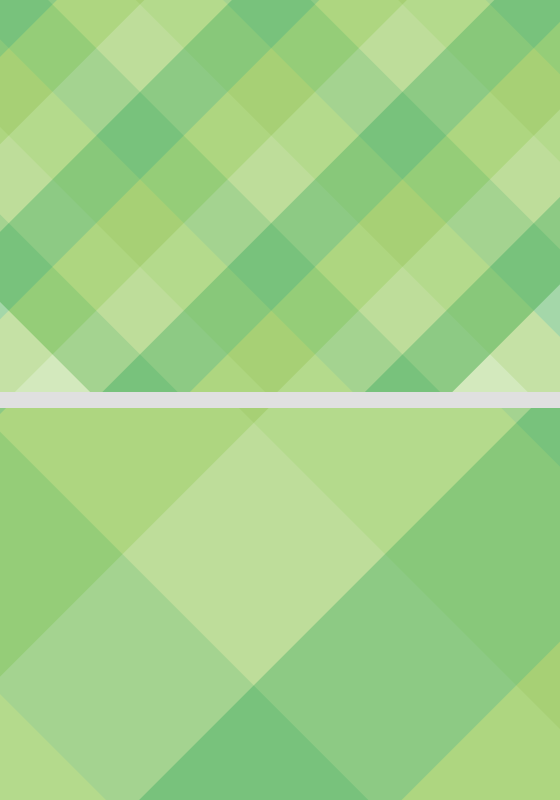
Top, the full canvas; bottom, a detail of the centre.
A WebGL 2 fragment shader for this pattern:

```glsl
#version 300 es
precision highp float;

uniform vec2 u_resolution;
out vec4 outColor;

const float CELLS_ACROSS = 6.4;               // canvas width in diagonal cell units
const vec2 BAND_ORIGIN = vec2(-2.65, 0.45);   // offset of the falling and rising bands
const int FIRST_RISING = -3;                  // bands end past these indices
const int LAST_FALLING = 6;

// Woven colours: row = rising band, column = falling band
const vec3 WEAVE[9] = vec3[9](
  vec3(0.471, 0.761, 0.486), vec3(0.584, 0.804, 0.471), vec3(0.643, 0.827, 0.565),
  vec3(0.553, 0.792, 0.518), vec3(0.682, 0.839, 0.502), vec3(0.745, 0.867, 0.604),
  vec3(0.533, 0.784, 0.478), vec3(0.655, 0.816, 0.459), vec3(0.706, 0.855, 0.549));

// Colours where only one set of bands remains
const vec3 SINGLE[3] = vec3[3](
  vec3(0.643, 0.843, 0.663), vec3(0.773, 0.882, 0.647), vec3(0.827, 0.914, 0.741));

int wrap3(int i) {
  return (i + 300) % 3;
}

vec3 cellColor(ivec2 band) {
  int falling = wrap3(band.x);
  int rising = wrap3(band.y);
  if (band.y < FIRST_RISING) return SINGLE[falling];
  if (band.x > LAST_FALLING) return SINGLE[wrap3(-rising)];
  return WEAVE[rising * 3 + falling];
}

// Blends the four cells around the nearest crossing over one edge width
vec3 plaid(vec2 bands, float edgeWidth) {
  vec2 crossing = floor(bands + 0.5);
  vec2 blend = clamp((bands - crossing) / edgeWidth + 0.5, 0.0, 1.0);
  ivec2 hi = ivec2(crossing);
  ivec2 lo = hi - 1;
  vec3 before = mix(cellColor(lo), cellColor(ivec2(hi.x, lo.y)), blend.x);
  vec3 after = mix(cellColor(ivec2(lo.x, hi.y)), cellColor(hi), blend.x);
  return mix(before, after, blend.y);
}

// Diagonal band coordinates, with integer values on the edges
vec2 diagonalBands(vec2 p, vec2 origin) {
  return vec2(p.x + p.y, p.x - p.y) + origin;
}

void main() {
  float unit = CELLS_ACROSS / u_resolution.x;
  vec2 p = vec2(gl_FragCoord.x, u_resolution.y - gl_FragCoord.y) * unit;
  vec2 bands = diagonalBands(p, BAND_ORIGIN);
  outColor = vec4(plaid(bands, 1.414 * unit), 1.0);
}
```
